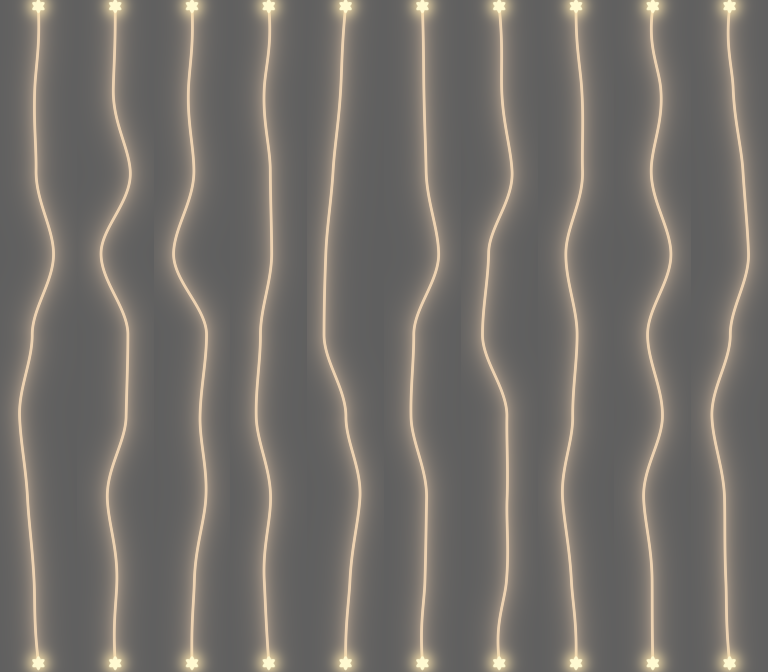
Write a WebGL 1 fragment shader that draws this pattern.

```glsl
precision highp float;

uniform vec2 u_resolution;

const float COLUMNS = 10.0;

float hash(vec2 p) {
  return fract(sin(dot(p, vec2(127.1, 311.7))) * 43758.5453);
}

// Sideways drift of a strand: eight eased segments, pinned at both ends
float wander(float t, float column) {
  float s = t * 8.0;
  float knot = floor(s);
  float n = mix(hash(vec2(column, knot)), hash(vec2(column, knot + 1.0)),
                smoothstep(0.0, 1.0, s - knot));
  return 0.29 * (2.0 * n - 1.0) * sin(3.14159 * t);
}

// Signed distance to a small six-pointed spark
float spark(vec2 p) {
  float angle = atan(p.x, p.y + 1e-5);
  return length(p) - 0.076 - 0.014 * cos(6.0 * angle);
}

void main() {
  // One unit is one column width
  vec2 p = gl_FragCoord.xy * COLUMNS / u_resolution.x;
  float aa = COLUMNS / u_resolution.x;
  float column = floor(p.x);
  float x = fract(p.x) - 0.5;
  float bottom = 0.115;
  float top = COLUMNS * u_resolution.y / u_resolution.x - 0.08;

  // Distance to the strand, corrected for its slope
  float y = clamp(p.y, bottom, top);
  float t = (y - bottom) / (top - bottom);
  float drift = wander(t, column);
  float slope = (wander(t + 0.002, column) - wander(t - 0.002, column))
              / (0.004 * (top - bottom));
  float d = length(vec2((x - drift) * inversesqrt(1.0 + slope * slope), p.y - y));

  // Strand and its halo, confined to the column
  vec3 color = vec3(0.373);
  color += vec3(0.285, 0.222, 0.157) * exp(-d / 0.118);
  float strand = 1.0 - smoothstep(-0.6 * aa, 0.6 * aa, d - 0.018);
  color = mix(color, vec3(0.93, 0.825, 0.695), strand);

  // Sparks at both ends
  vec2 low = vec2(x, p.y - bottom);
  vec2 high = vec2(x, p.y - top);
  float r = min(length(low), length(high));
  color = mix(color, vec3(1.0, 0.91, 0.68), 0.75 * exp(-r * r / 0.021));
  float star = min(spark(low), spark(high));
  color = mix(color, vec3(1.0, 0.98, 0.82), 1.0 - smoothstep(-aa, aa, star));

  gl_FragColor = vec4(color, 1.0);
}
```
